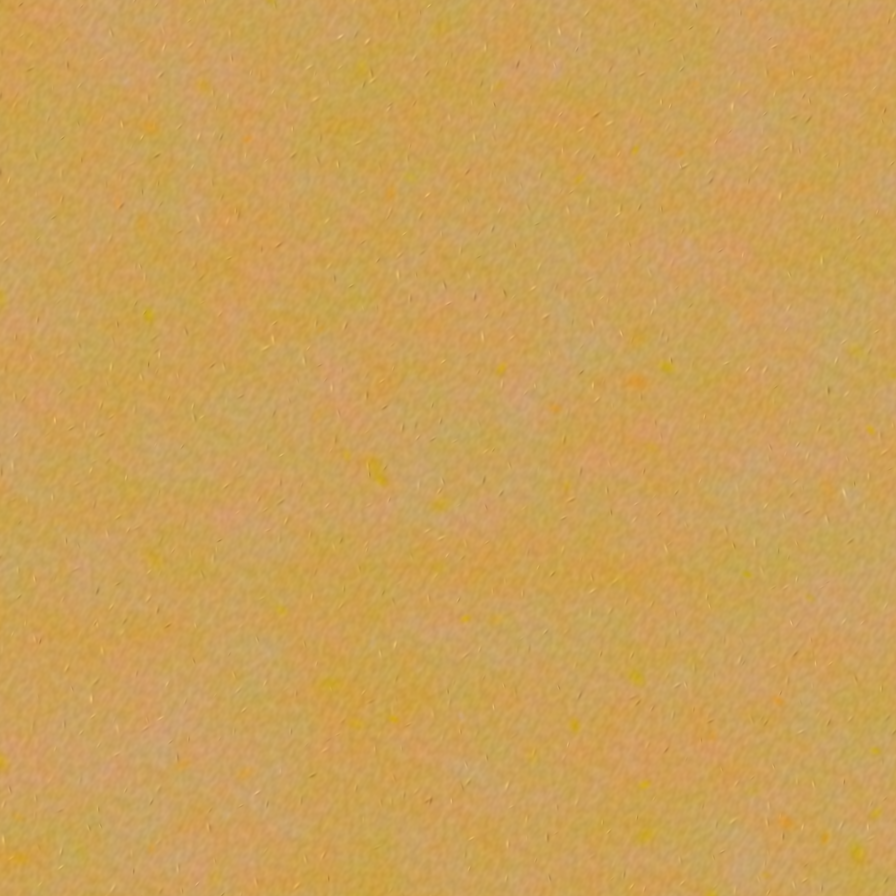
Reproduce this texture procedurally as a WebGL 1 fragment shader.

```glsl
precision highp float;

// Warm ochre paper: blotches of near-constant brightness made from octaves of
// gradient noise, plus scattered soft yellow, orange and pale spots, and a
// fine grain of short slanted ticks, each with a dark and a light flank.

uniform vec2 u_resolution;

#define BASE_COLOR vec3(0.802, 0.632, 0.347)
#define BLOTCH_AMOUNT 0.150
#define HUE_AMOUNT 0.050
#define GRAIN_AMOUNT 0.042
#define SPOT_CELLS 15.0
#define SPOT_SHARE 0.36
#define SPOT_RADIUS 0.0075
#define TICK_CELLS 46.0
#define TICK_SHARE 0.42
#define TICK_SIZE vec2(0.0042, 0.0017)
#define TICK_ANGLE 1.05
#define TICK_CONTRAST 0.17

vec2 hash2(vec2 p) {
  vec3 q = fract(p.xyx * vec3(0.1031, 0.1030, 0.0973));
  q += dot(q, q.yzx + 33.33);
  return fract((q.xx + q.yz) * q.zy);
}

vec2 gradientAt(vec2 cell) {
  float angle = 6.2832 * hash2(cell).x;
  return vec2(cos(angle), sin(angle));
}

float gradientNoise(vec2 p) {
  vec2 i = floor(p);
  vec2 f = p - i;
  vec2 w = f * f * f * (f * (f * 6.0 - 15.0) + 10.0);
  vec2 e = vec2(1.0, 0.0);
  float low = mix(dot(gradientAt(i), f),
                  dot(gradientAt(i + e.xy), f - e.xy), w.x);
  float high = mix(dot(gradientAt(i + e.yx), f - e.yx),
                   dot(gradientAt(i + e.xx), f - e.xx), w.x);
  return mix(low, high, w.y);
}

vec2 rotate(vec2 p, float angle) {
  float c = cos(angle);
  float s = sin(angle);
  return vec2(c * p.x + s * p.y, c * p.y - s * p.x);
}

// Broad to small blotches, slightly wider than tall.
float blotches(vec2 uv) {
  vec2 p = uv * vec2(0.85, 1.1);
  return 0.50 * gradientNoise(p * 5.0 + 3.7)
       + 0.50 * gradientNoise(p * 13.0 + 41.3)
       + 0.48 * gradientNoise(p * 29.0 + 87.1)
       + 0.32 * gradientNoise(p * 61.0 + 153.9);
}

// Soft round spots; returns the colour shift they cause.
vec3 spots(vec2 uv) {
  vec3 shift = vec3(0.0);
  vec2 home = floor(uv * SPOT_CELLS);
  for (int y = -1; y <= 1; y++) {
    for (int x = -1; x <= 1; x++) {
      vec2 cell = home + vec2(float(x), float(y));
      vec2 pick = hash2(cell + 211.0);
      vec2 shape = hash2(cell + 377.0);
      vec2 d = uv - (cell + hash2(cell + 109.0)) / SPOT_CELLS;
      d = rotate(d, 3.1416 * shape.y) * vec2(0.8, 1.2);
      float radius = SPOT_RADIUS * mix(0.6, 1.5, shape.x);
      float body = exp(-dot(d, d) / (radius * radius));
      vec3 tint = vec3(0.005, 0.018, -0.20);
      if (pick.y > 0.50) tint = vec3(0.045, -0.025, -0.16);
      if (pick.y > 0.76) tint = vec3(0.005, 0.015, 0.10);
      float strength = mix(0.35, 1.1, fract(pick.x * 17.0));
      shift += tint * body * strength * step(pick.x, SPOT_SHARE);
    }
  }
  return shift;
}

// Short slanted ticks; returns the brightness shift they cause.
float ticks(vec2 uv) {
  float shift = 0.0;
  vec2 home = floor(uv * TICK_CELLS);
  for (int y = -1; y <= 1; y++) {
    for (int x = -1; x <= 1; x++) {
      vec2 cell = home + vec2(float(x), float(y));
      vec2 pick = hash2(cell + 521.0);
      vec2 shape = hash2(cell + 733.0);
      vec2 d = uv - (cell + hash2(cell + 619.0)) / TICK_CELLS;
      float lean = TICK_ANGLE + 1.5 * (shape.x - 0.4);
      d = rotate(d, lean) / (TICK_SIZE * mix(0.6, 1.15, shape.y));
      float flanks = exp(-dot(d, d)) * (0.9 * d.y - 0.5 + pick.y);
      float strength = mix(0.25, 1.0, fract(pick.x * 23.0));
      shift += flanks * strength * step(pick.x, TICK_SHARE);
    }
  }
  return shift * TICK_CONTRAST;
}

void main() {
  vec2 uv = gl_FragCoord.xy / u_resolution.y;

  vec3 color = BASE_COLOR;
  float blotch = blotches(uv);
  color += BLOTCH_AMOUNT * blotch * vec3(-0.04, 0.03, 1.0);

  // Drift between orange and olive at steady brightness.
  float hue = gradientNoise(uv * 9.0 + 67.0) + gradientNoise(uv * 34.0 + 19.0);
  color += HUE_AMOUNT * hue * vec3(0.7, -0.45, 0.1);

  color += spots(uv);

  // Grain stretched along the slant of the ticks.
  vec2 slanted = rotate(uv, TICK_ANGLE);
  float grain = gradientNoise(slanted * vec2(85.0, 150.0) + 29.0)
              + 0.6 * gradientNoise(slanted * vec2(160.0, 230.0) + 71.0);
  color += GRAIN_AMOUNT * grain + ticks(uv) * vec3(1.0, 1.0, 0.9);

  gl_FragColor = vec4(clamp(color, 0.0, 1.0), 1.0);
}
```
